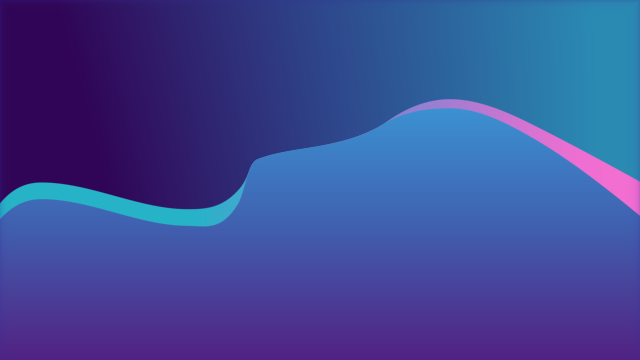
A WebGL 1 fragment shader for this background:

```glsl
precision highp float;

uniform vec2 u_resolution;

#define SKY_DARK vec3(0.19, 0.02, 0.34)
#define SKY_MID vec3(0.18, 0.28, 0.55)
#define SKY_TEAL vec3(0.165, 0.54, 0.70)
#define HILL_TOP vec3(0.23, 0.57, 0.82)
#define HILL_MID vec3(0.25, 0.38, 0.69)
#define HILL_LOW vec3(0.32, 0.13, 0.51)
#define AQUA vec3(0.15, 0.70, 0.78)
#define AQUA_TIP vec3(0.25, 0.66, 0.81)
#define LILAC vec3(0.52, 0.51, 0.82)
#define PINK vec3(0.95, 0.43, 0.82)
#define SKY_TILT 0.18
#define EDGE_TINT 0.25

// Cubic Hermite span; each knot holds x, height and slope.
void span(inout float height, float x, vec3 a, vec3 b) {
  if (x < a.x) return;
  float w = b.x - a.x;
  float t = (x - a.x) / w;
  float s = 1.0 - t;
  height = s * s * ((1.0 + 2.0 * t) * a.y + t * w * a.z)
         + t * t * ((3.0 - 2.0 * t) * b.y - s * w * b.z);
}

// Upper edge of the hill.
float hillEdge(float x) {
  float h = 0.0;
  vec3 crest = vec3(0.0651, 0.4468, 0.0);
  vec3 dip = vec3(0.293, 0.3727, 0.0);
  vec3 rise = vec3(0.3724, 0.4352, 3.02);
  vec3 steep = vec3(0.3893, 0.5255, 4.98);
  vec3 shoulder = vec3(0.4063, 0.5602, 0.62);
  vec3 shelf = vec3(0.5078, 0.5972, 0.36);
  vec3 climb = vec3(0.599, 0.6551, 1.07);
  vec3 peak = vec3(0.7031, 0.6991, 0.0);
  vec3 fall = vec3(0.8333, 0.6157, -1.03);
  span(h, x, vec3(0.0, 0.391, 1.96), crest);
  span(h, x, crest, dip);
  span(h, x, dip, rise);
  span(h, x, rise, steep);
  span(h, x, steep, shoulder);
  span(h, x, shoulder, shelf);
  span(h, x, shelf, climb);
  span(h, x, climb, peak);
  span(h, x, peak, fall);
  span(h, x, fall, vec3(1.0, 0.4005, -1.46));
  return h;
}

// Upper edge of the ribbons; it joins the hill between them.
float ribbonEdge(float x) {
  float h = hillEdge(x);
  vec3 crest = vec3(0.0651, 0.4931, 0.0);
  vec3 dip = vec3(0.293, 0.419, 0.0);
  vec3 rise = vec3(0.3724, 0.4722, 1.96);
  vec3 peak = vec3(0.7031, 0.7245, 0.0);
  vec3 fall = vec3(0.8333, 0.6528, -0.89);
  if (x < 0.3893) {
    span(h, x, vec3(0.0, 0.4352, 2.13), crest);
    span(h, x, crest, dip);
    span(h, x, dip, rise);
    span(h, x, rise, vec3(0.3893, 0.5255, 4.98));
  } else {
    span(h, x, vec3(0.599, 0.6551, 1.33), peak);
    span(h, x, peak, fall);
    span(h, x, fall, vec3(1.0, 0.4954, -0.98));
  }
  return h;
}

// Smoothed area below an edge, allowing for its slope.
float coverBelow(float y, float edge, float nextEdge) {
  float slope = (nextEdge - edge) / 0.001;
  float pixel = length(vec2(slope / u_resolution.x, 1.0 / u_resolution.y));
  return smoothstep(-0.8, 0.8, (edge - y) / pixel);
}

vec3 skyColor(vec2 uv) {
  float t = uv.x + SKY_TILT * (uv.y - 0.8) * (1.0 - uv.x);
  vec3 c = mix(SKY_DARK, SKY_MID, clamp((t - 0.12) / 0.4, 0.0, 1.0));
  return mix(c, SKY_TEAL, clamp((t - 0.52) / 0.41, 0.0, 1.0));
}

vec3 hillColor(float y) {
  vec3 c = mix(HILL_LOW, HILL_MID, clamp(y / 0.38, 0.0, 1.0));
  return mix(c, HILL_TOP, clamp((y - 0.38) / 0.32, 0.0, 1.0));
}

vec3 ribbonColor(float x) {
  vec3 aqua = mix(AQUA, AQUA_TIP, smoothstep(0.29, 0.39, x));
  vec3 pink = mix(LILAC, PINK, smoothstep(0.56, 0.96, x));
  return mix(aqua, pink, step(0.5, x));
}

void main() {
  vec2 uv = gl_FragCoord.xy / u_resolution;
  float nextX = uv.x + 0.001;
  float ribbon = coverBelow(uv.y, ribbonEdge(uv.x), ribbonEdge(nextX));
  float hill = coverBelow(uv.y, hillEdge(uv.x), hillEdge(nextX));

  vec3 color = mix(skyColor(uv), ribbonColor(uv.x), ribbon);
  color = mix(color, hillColor(uv.y), hill);

  // Faint blue rim around the canvas.
  vec2 border = min(uv, 1.0 - uv) * vec2(u_resolution.x / u_resolution.y, 1.0);
  float rim = exp(-min(border.x, border.y) * 120.0);
  color = mix(color, vec3(0.2, 0.18, 0.6), EDGE_TINT * rim);
  gl_FragColor = vec4(color, 1.0);
}
```
